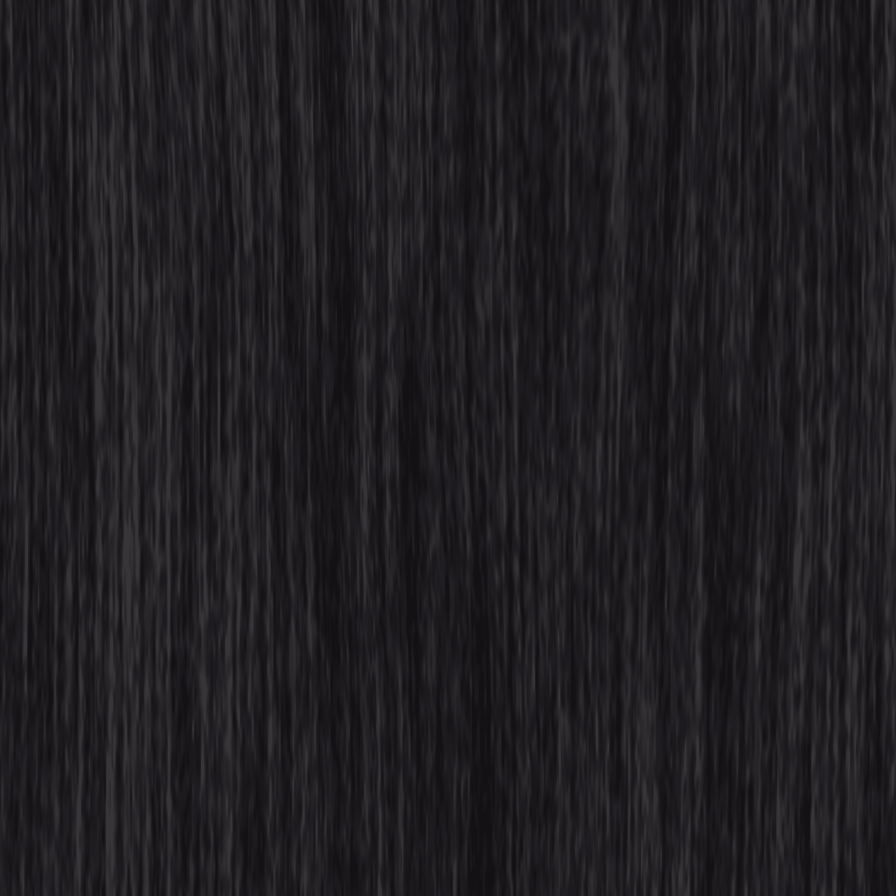
Write a WebGL 1 fragment shader that draws this texture.

```glsl
precision highp float;
// Dark charcoal wood veneer with fine vertical grain, ribs and pale fibres.
uniform vec2 u_resolution;

const vec3 DARK = vec3(0.088, 0.080, 0.089);
const vec3 BASE = vec3(0.120, 0.111, 0.127);
const vec3 PALE = vec3(0.160, 0.151, 0.162);
const vec3 BRIGHT = vec3(0.204, 0.200, 0.210);
const float NOISE_SPREAD = 0.215; // standard deviation of value noise

float hash(vec2 cell) {
  vec3 q = fract(cell.xyx * vec3(0.1031, 0.1030, 0.0973));
  q += dot(q, q.yzx + 33.33);
  return fract((q.x + q.y) * q.z);
}

// Noise along one column, shifted so that neighbours do not share rows.
float columnNoise(float column, float y) {
  float s = y + 17.0 * hash(vec2(column, 5.0));
  float row = floor(s);
  float t = smoothstep(0.0, 1.0, s - row);
  return mix(hash(vec2(column, row)), hash(vec2(column, row + 1.0)), t);
}

float fibreNoise(vec2 p) {
  float column = floor(p.x);
  float t = smoothstep(0.0, 1.0, p.x - column);
  return mix(columnNoise(column, p.y), columnNoise(column + 1.0, p.y), t);
}

// Stretched noise with zero mean and unit spread.
float streaks(vec2 p, vec2 frequency, float seed) {
  return (fibreNoise(p * frequency + seed) - 0.5) / NOISE_SPREAD;
}

// Straight strips of slightly different tone, with narrow soft joints.
float veneerStrips(float x, float count, float seed) {
  float s = x * count + 0.45 * sin(x * 11.0 + seed);
  float i = floor(s);
  float joint = smoothstep(0.42, 0.58, fract(s));
  return mix(hash(vec2(i, seed)), hash(vec2(i + 1.0, seed)), joint) - 0.5;
}

// Slow sideways drift that makes the grain lean and converge.
vec2 bendGrain(vec2 p) {
  float drift = 0.032 * (fibreNoise(p * vec2(4.0, 1.5) + 7.0) - 0.5);
  float sway = 0.005 * (fibreNoise(p * vec2(14.0, 3.0) + 19.0) - 0.5);
  return vec2(p.x + drift + sway, p.y);
}

// Nearly regular growth ribs that fade in and out by region.
float growthRibs(vec2 p, float count) {
  float wobble = 2.0 * fibreNoise(p * vec2(16.0, 1.0) + 41.0);
  float wave = sin(6.28318 * (p.x * count + wobble));
  float region = smoothstep(0.25, 0.75, fibreNoise(p * vec2(7.0, 1.0) + 53.0));
  return wave * mix(0.2, 1.0, region);
}

// Sparse thin pale lines.
float paleFibres(vec2 p, vec2 frequency) {
  return smoothstep(0.68, 0.95, fibreNoise(p * frequency + 67.0));
}

vec3 woodColor(float tone) {
  vec3 color = mix(DARK, BASE, clamp((tone + 1.2) / 1.2, -0.4, 1.0));
  color = mix(color, PALE, clamp(tone / 0.95, 0.0, 1.0));
  return mix(color, BRIGHT, clamp((tone - 0.95) / 0.95, 0.0, 1.2));
}

void main() {
  vec2 uv = gl_FragCoord.xy / min(u_resolution.x, u_resolution.y);
  vec2 p = bendGrain(uv);

  // Broad tone
  float tone = 0.46 * veneerStrips(uv.x, 8.0, 3.0);
  tone += 0.13 * streaks(p, vec2(19.0, 0.8), 11.0);
  tone += 0.13 * streaks(p, vec2(50.0, 1.2), 23.0);

  // Ribs and fibres
  tone += 0.46 * growthRibs(p, 76.0);
  tone += 0.34 * streaks(p, vec2(135.0, 2.5), 29.0);
  tone += 0.58 * streaks(p, vec2(250.0, 4.0), 31.0);
  tone += 0.50 * streaks(p, vec2(380.0, 45.0), 37.0);
  tone += 0.85 * paleFibres(p, vec2(310.0, 14.0)) - 0.14;

  gl_FragColor = vec4(woodColor(tone), 1.0);
}
```
